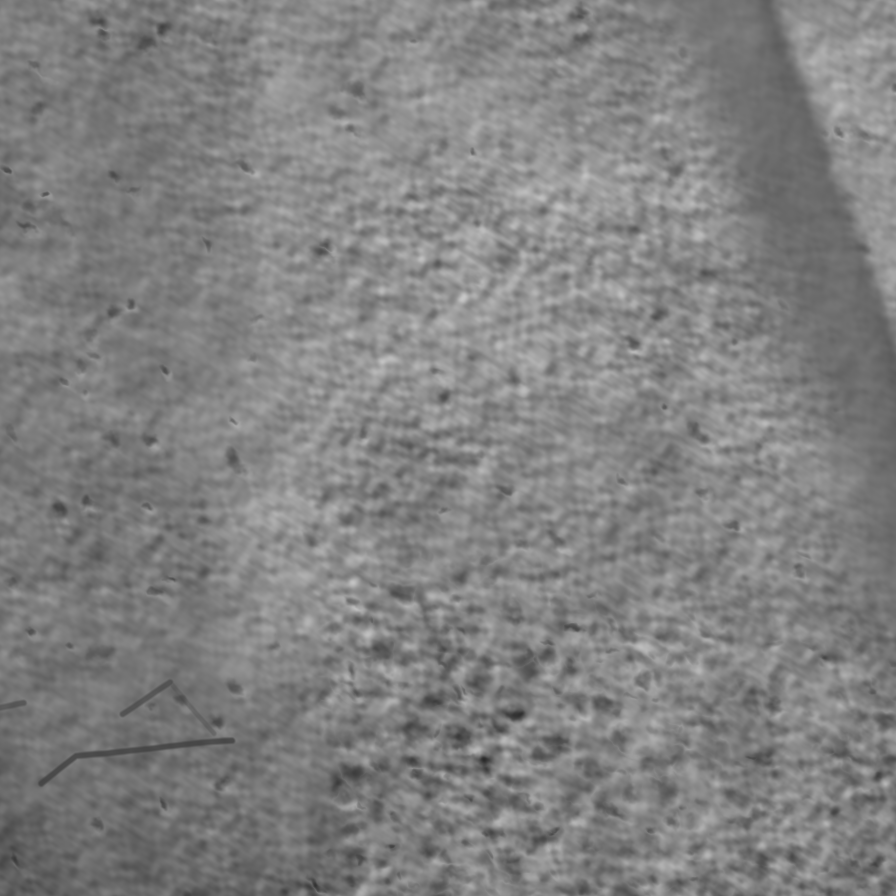
Reproduce this texture procedurally as a Shadertoy shader.

```glsl
// Weathered grey rock: soft relief grain from shaded value noise, a field of
// dark pits at the lower right, a smooth groove along the right edge and a
// few thin twigs at the lower left.

float hash(vec2 p) {
    return fract(sin(dot(p, vec2(127.1, 311.7))) * 43758.5453);
}

float noise(vec2 p) {
    vec2 i = floor(p), f = fract(p);
    f = f * f * f * (f * (f * 6.0 - 15.0) + 10.0);
    return mix(mix(hash(i), hash(i + vec2(1, 0)), f.x),
               mix(hash(i + vec2(0, 1)), hash(i + vec2(1, 1)), f.x), f.y);
}

float fbm(vec2 p) {
    float sum = 0.0, amp = 0.5;
    for (int i = 0; i < 4; i++) {
        sum += amp * (noise(p) - 0.5);
        p = mat2(0.8, 0.6, -0.6, 0.8) * p * 2.03 + 17.3;
        amp *= 0.55;
    }
    return sum;
}

// Height of the rock grain, stretched along a falling diagonal
float grainHeight(vec2 p) {
    vec2 q = mat2(0.82, 0.57, -0.57, 0.82) * p * vec2(1.0, 1.0);
    q.x *= 0.75;
    return 0.40 * noise(q * 42.0) + 0.60 * noise(q * 84.0 + 5.0)
         + 0.40 * noise(q * 150.0 + 9.0);
}

// Scattered hollows: dark cores with a lit lower lip
float pits(vec2 p, float density) {
    vec2 cell = floor(p);
    float dark = 0.0, lit = 0.0;
    for (int y = -1; y <= 1; y++)
    for (int x = -1; x <= 1; x++) {
        vec2 id = cell + vec2(x, y);
        vec2 v = p - id - vec2(hash(id + 3.1), hash(id + 8.7));
        v = vec2(v.x + 0.4 * v.y, v.y * 1.15);
        float present = step(hash(id + 21.4), density);
        float radius = mix(0.3, 0.75, hash(id + 14.9));
        float depth = present * mix(0.45, 1.0, hash(id + 31.6));
        dark = max(dark, depth * (1.0 - smoothstep(0.15 * radius, radius, length(v))));
        lit = max(lit, depth * (1.0 - smoothstep(0.1, 0.55, length(v + vec2(-0.2, 0.75) * radius))));
    }
    return 0.55 * lit * (1.0 - dark) - dark;
}

float twig(vec2 p, vec2 a, vec2 b, float width) {
    vec2 ab = b - a;
    float t = clamp(dot(p - a, ab) / dot(ab, ab), 0.0, 1.0);
    return 1.0 - smoothstep(0.3 * width, width, length(p - a - ab * t));
}

void mainImage(out vec4 fragColor, in vec2 fragCoord) {
    vec2 uv = fragCoord / iResolution.xy;
    vec2 wobble = vec2(fbm(uv * 9.0), fbm(uv * 9.0 + 40.0));

    // Broad light and shade
    float tone = 0.475;
    tone += 0.085 * exp(-dot((uv - vec2(0.53, 0.70)) * vec2(2.4, 2.0),
                             (uv - vec2(0.53, 0.70)) * vec2(2.4, 2.0)));
    tone -= 0.07 * (1.0 - smoothstep(0.0, 0.28, uv.y)) * (1.0 - smoothstep(0.15, 0.5, uv.x));
    tone += 0.05 * exp(-60.0 * dot(uv - vec2(0.22, 0.28), uv - vec2(0.22, 0.28)));
    tone += 0.17 * fbm(uv * vec2(6.0, 4.5) + 3.0) + 0.14 * fbm(uv * 19.0);

    // Groove and the pale ledge beyond it
    float edge = uv.x - (0.853 + 0.37 * (1.0 - uv.y)) + 0.012 * wobble.x;
    float ledge = smoothstep(-0.004, 0.022, edge);
    float groove = smoothstep(-0.17, -0.05, edge) * (1.0 - ledge);
    tone = mix(tone, 0.43 + 0.12 * fbm(uv * vec2(22.0, 7.0)), 0.85 * groove);
    tone -= 0.05 * exp(-pow(edge / 0.018, 2.0));
    tone += 0.07 * ledge;

    // Pitted field with an irregular upper left border
    vec2 w = uv + 0.09 * wobble;
    float field = smoothstep(0.33, 0.39, w.x)
                * (1.0 - smoothstep(0.30, 0.43, w.y + 0.22 * max(w.x - 0.6, 0.0)));

    // Relief lit from the upper left
    float relief = grainHeight(uv) - grainHeight(uv + vec2(-0.005, 0.007));
    float rough = mix(0.75, 1.1, smoothstep(0.15, 0.5, uv.x));
    rough *= 0.75 + 0.9 * noise(uv * 8.0 + 12.0);
    rough *= 1.0 - 0.75 * groove;
    rough *= 1.0 - 0.3 * ledge;
    tone += 0.17 * rough * relief;
    tone += 0.06 * rough * (grainHeight(uv + 0.31) - 0.7);

    // Dense hollows in the field, sparse ones elsewhere
    vec2 bent = uv + 0.028 * vec2(fbm(uv * 30.0), fbm(uv * 30.0 + 70.0));
    float dense = pits(bent * 30.0, 0.8) + 0.5 * pits(bent * 52.0 + 6.0, 0.6);
    float fade = mix(1.0, 0.7, smoothstep(0.6, 0.9, uv.x));
    tone += field * fade * (0.035 + 0.19 * dense);
    tone += 0.17 * (1.0 - field) * (1.0 - groove) * pits(bent * 44.0 + 11.0, 0.07);

    // Twigs
    vec2 t = uv + 0.006 * wobble;
    float twigs = twig(t, vec2(0.046, 0.125), vec2(0.085, 0.156), 0.005);
    twigs = max(twigs, twig(t, vec2(0.085, 0.156), vec2(0.26, 0.173), 0.005));
    twigs = max(twigs, 0.8 * twig(t, vec2(0.137, 0.203), vec2(0.19, 0.238), 0.005));
    twigs = max(twigs, 0.4 * twig(t, vec2(0.19, 0.238), vec2(0.24, 0.18), 0.004));
    twigs = max(twigs, 0.7 * twig(t, vec2(-0.01, 0.208), vec2(0.026, 0.214), 0.005));
    tone = mix(tone, 0.25, 0.8 * twigs);

    fragColor = vec4(vec3(clamp(tone, 0.13, 0.85)), 1.0);
}
```
